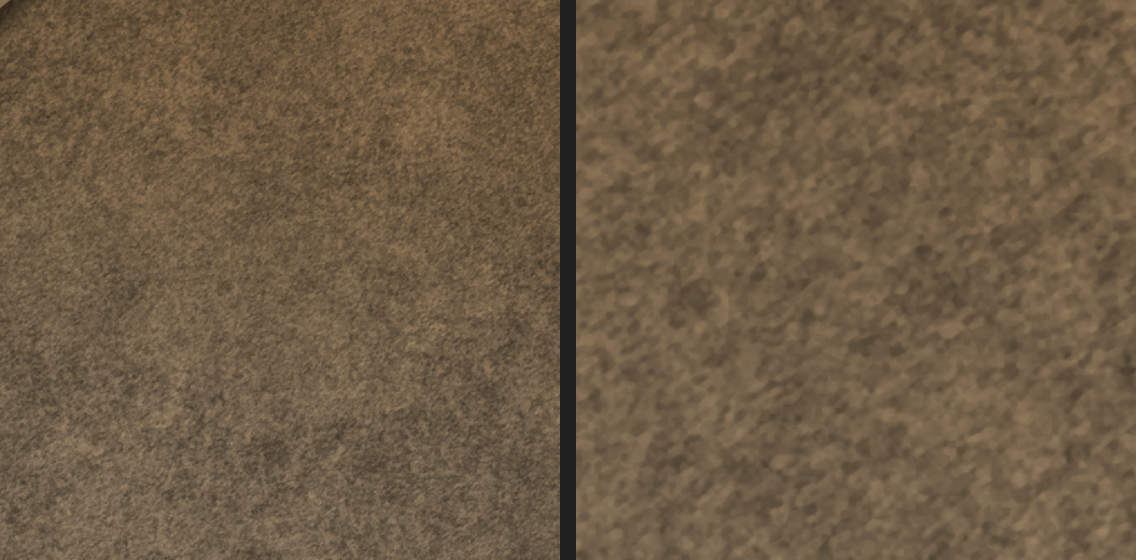
Left, the full canvas; right, a detail of the centre.
Give the GLSL for this texture, as a Shadertoy shader.

```glsl
#define WARM_TOP vec3(0.422, 0.338, 0.238)
#define GREY_BASE vec3(0.434, 0.372, 0.296)
#define TRIM_COLOR vec3(0.50, 0.43, 0.30)
#define CLOUD_CONTRAST 0.105
#define MOTTLE_CONTRAST 0.15
#define GRAIN_CONTRAST 0.29
#define GRAIN_ANGLE 0.62
#define GRAIN_SCALE vec2(125.0, 215.0)

vec3 hash3(vec2 cell) {
    vec3 h = fract(cell.xyx * vec3(0.1031, 0.1030, 0.0973));
    h += dot(h, h.yxz + 33.33);
    return fract((h.xxy + h.yzz) * h.zyx);
}

// Soft cellular noise: random cell values blended by distance, centred on 0
float softCells(vec2 p) {
    vec2 cell = floor(p);
    float total = 0.0, weightSum = 0.0;
    for (int y = -1; y <= 1; y++) {
        for (int x = -1; x <= 1; x++) {
            vec2 neighbour = cell + vec2(x, y);
            vec3 h = hash3(neighbour + 71.0);
            vec2 toSeed = neighbour + 0.15 + 0.7 * h.xy - p;
            float weight = exp(-6.0 * dot(toSeed, toSeed));
            total += weight * h.z;
            weightSum += weight;
        }
    }
    return total / weightSum - 0.5;
}

mat2 rotation(float angle) {
    float c = cos(angle), s = sin(angle);
    return mat2(c, -s, s, c);
}

// Sum of cellular layers, each turned to hide the grid
float layers(vec2 p, float scale, int count) {
    float sum = 0.0;
    for (int i = 0; i < count; i++) {
        p = rotation(0.9) * p + 3.7;
        sum += softCells(p * scale);
        scale *= 2.1;
    }
    return sum;
}

void mainImage(out vec4 fragColor, in vec2 fragCoord) {
    vec2 p = fragCoord / iResolution.y;
    vec2 uv = fragCoord / iResolution.xy;

    // Ragged outlines for the larger stains
    vec2 warped = p + 0.014 * vec2(softCells(p * 38.0), softCells(p * 38.0 + 19.0));
    warped += 0.012 * sin(p.yx * vec2(17.0, 13.0) + 2.0 * sin(p * 9.0));

    // Broad stains and blotches, with patches of stronger mottling
    float cloud = layers(warped, 4.5, 3);
    float patchMask = smoothstep(-0.2, 0.25, softCells(warped * 3.2 + 8.0));
    float mottle = layers(warped, 58.0, 2) * mix(0.6, 1.3, patchMask);

    // Short slanted fibres and fine grit
    vec2 along = rotation(GRAIN_ANGLE) * p;
    float grain = softCells(along * GRAIN_SCALE);
    float grit = softCells(p * 250.0 + 5.0);

    float shade = 1.0 + CLOUD_CONTRAST * cloud + MOTTLE_CONTRAST * mottle
                + GRAIN_CONTRAST * (grain + 0.7 * grit);

    // Warm upper right, greyer and slightly lighter lower part
    float warmth = smoothstep(0.05, 1.0, uv.y + 0.12 * (uv.x - 0.5) + 0.05 * cloud);
    vec3 color = mix(GREY_BASE, WARM_TOP, warmth) * shade;
    color *= 1.0 + 0.08 * (uv.x - 0.5) * (2.0 * uv.y - 1.0);

    // Shadowed seam and pale trim in the upper left corner
    float corner = uv.x + 1.2 * (1.0 - uv.y);
    color *= 1.0 - 0.5 * (1.0 - smoothstep(0.02, 0.11, corner));
    float edge = 1.5 / iResolution.y;
    color = mix(TRIM_COLOR, color, smoothstep(0.018 - edge, 0.018 + edge, corner));

    fragColor = vec4(color, 1.0);
}
```
